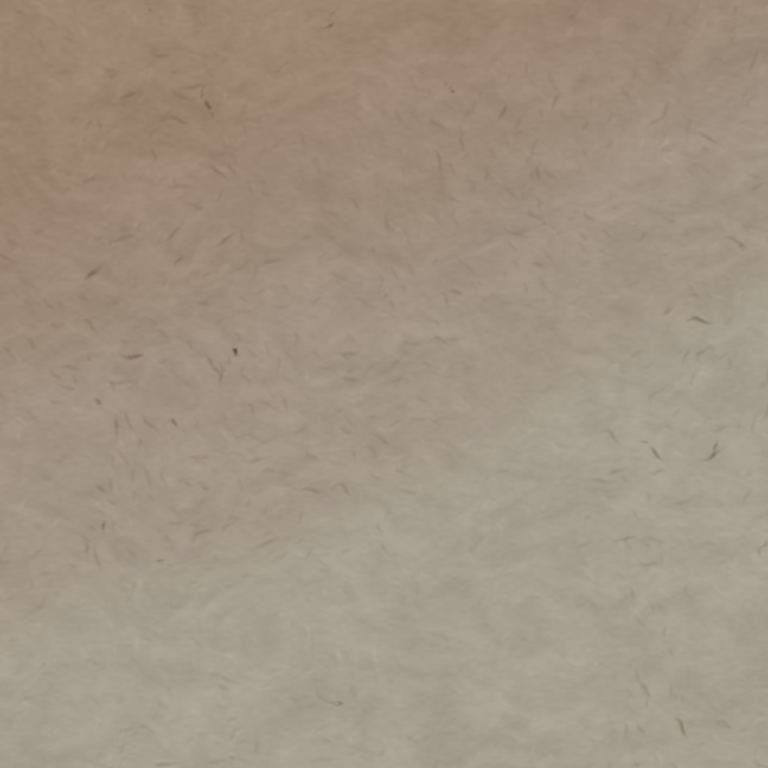
Reproduce this texture procedurally as a three.js fragment shader.

```glsl
// Handmade paper: a soft diagonal wash from warm brown to grey-green,
// covered with smudged pulp and short curved fibres, a few of them dark.
// Fibres are bent strokes scattered in jittered cells; smudges are warped noise.

varying vec2 vUv;

const vec3 GREY_GREEN = vec3(0.651, 0.622, 0.560);
const vec3 TAUPE = vec3(0.632, 0.577, 0.520);
const vec3 WARM_BROWN = vec3(0.603, 0.520, 0.441);
const vec3 FIBRE_TINT = vec3(0.95, 1.0, 1.03);

float hash(vec2 p) {
  return fract(sin(dot(p, vec2(127.1, 311.7))) * 43758.5453);
}

float noise(vec2 p) {
  vec2 cell = floor(p);
  vec2 f = fract(p);
  f = f * f * (3.0 - 2.0 * f);
  float low = mix(hash(cell), hash(cell + vec2(1.0, 0.0)), f.x);
  float high = mix(hash(cell + vec2(0.0, 1.0)), hash(cell + 1.0), f.x);
  return mix(low, high, f.y);
}

float fbm(vec2 p) {
  float sum = 0.0;
  float weight = 0.533;
  for (int i = 0; i < 4; i++) {
    sum += weight * noise(p);
    p = mat2(1.6, 1.2, -1.2, 1.6) * p + 7.3;
    weight *= 0.5;
  }
  return sum;
}

vec2 rotate(vec2 p, float angle) {
  float c = cos(angle);
  float s = sin(angle);
  return vec2(c * p.x + s * p.y, c * p.y - s * p.x);
}

// One tapered stroke along x, bent into an arc with a slight wiggle.
float stroke(vec2 p, float halfLength, float width, float bend) {
  float along = p.x / halfLength;
  float curve = halfLength * bend * (along * along + 0.35 * sin(along * 4.0));
  float taper = 1.0 - smoothstep(0.1, 1.0, abs(along));
  float across = abs(p.y - curve) / (width * (0.5 + 0.5 * taper));
  return taper * (1.0 - smoothstep(0.0, 1.0, across));
}

// Scattered strokes; sizes are in canvas units, density is the filled share.
float fibres(vec2 uv, float cells, float halfLength, float width, float density, float seed) {
  vec2 p = uv * cells;
  vec2 home = floor(p);
  float cover = 0.0;
  for (int y = -1; y <= 1; y++) {
    for (int x = -1; x <= 1; x++) {
      vec2 cell = home + vec2(float(x), float(y));
      vec2 key = cell + seed;
      vec2 centre = cell + vec2(hash(key), hash(key + 17.3));
      float flow = 3.4 * (noise(centre / cells * 6.0 + 9.0) - 0.5) - 0.2;
      float angle = flow + 1.5 * (hash(key + 31.7) - 0.5);
      float size = mix(0.45, 1.0, hash(key + 47.9));
      float bend = 1.0 * (hash(key + 59.1) - 0.5);
      float strength = step(hash(key + 71.3), density) * mix(0.25, 1.0, hash(key + 83.7));
      vec2 local = rotate((p - centre) / cells, angle);
      cover = max(cover, strength * stroke(local, halfLength * size, width, bend));
    }
  }
  return cover;
}

// Sideways smudges, bent by a coarser noise; centred on zero.
float smudges(vec2 uv, float scale, float seed) {
  vec2 warp = vec2(fbm(uv * 9.0 + seed), fbm(uv * 9.0 + seed + 23.0)) - 0.5;
  return fbm((uv + 0.13 * warp) * vec2(0.55, 1.0) * scale + seed) - 0.5;
}

// Diagonal three-colour wash with a softly uneven border.
vec3 wash(vec2 uv) {
  float t = uv.y - 0.52 * uv.x + 0.20 * (fbm(uv * 2.5 + 4.0) - 0.5);
  vec3 colour = mix(GREY_GREEN, TAUPE, smoothstep(0.04, 0.25, t));
  return mix(colour, WARM_BROWN, smoothstep(0.27, 0.72, t));
}

void main() {
  vec2 uv = vUv;
  vec3 colour = wash(uv);

  // Broad mottling, smudges and fine grain
  float mottle = fbm(uv * 12.0 + 11.0) - 0.5;
  float grain = noise(uv * vec2(120.0, 220.0)) - 0.5;
  colour += 0.032 * mottle + 0.060 * smudges(uv, 50.0, 3.0) + 0.019 * grain;

  // Soft pulp, gathered in patches
  float patches = smoothstep(0.35, 0.68, fbm(uv * 6.0 + 31.0));
  float pulp = 0.036 * fibres(uv, 42.0, 0.018, 0.0052, 0.5, 5.0) * mix(0.4, 1.0, patches);
  pulp += 0.060 * fibres(uv, 24.0, 0.027, 0.0052, 0.45, 61.0) * mix(0.2, 1.0, patches);

  // Sparse dark fibres, broken up by the smudges, and pale ones
  float broken = smoothstep(-0.2, 0.1, smudges(uv, 70.0, 41.0));
  float dark = 0.13 * fibres(uv, 13.0, 0.030, 0.0052, 0.24, 113.0) * mix(0.25, 1.0, patches);
  dark += 0.25 * fibres(uv, 6.0, 0.022, 0.0054, 0.16, 157.0);
  float pale = 0.022 * fibres(uv, 36.0, 0.019, 0.0052, 0.4, 211.0);

  colour += pale - (pulp + dark * broken) * FIBRE_TINT;
  gl_FragColor = vec4(colour, 1.0);
}
```
